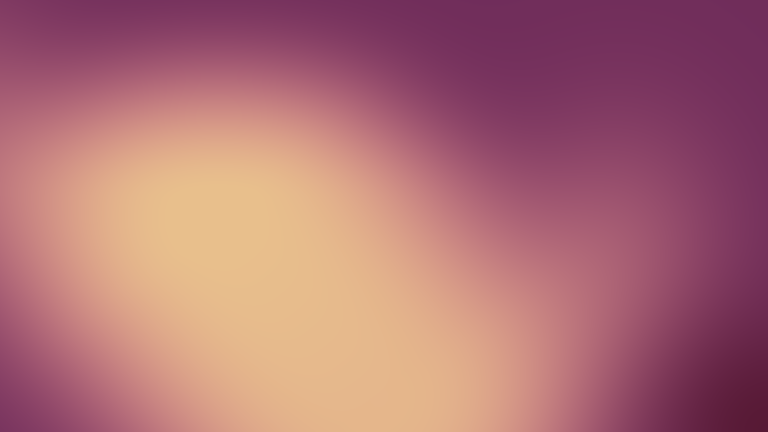
Write a Shadertoy shader that draws this background.

```glsl
// A soft, blurred backdrop: a warm golden ridge melting into plum.
// Broad falloffs add up to one warmth value, which a quadratic colour ramp
// turns into plum, rose and gold; the lower right corner sinks to dark wine.

// Gaussian spot of the given centre and radii.
float glow(vec2 p, vec2 centre, vec2 radii) {
    vec2 d = (p - centre) / radii;
    return exp(-dot(d, d));
}

// Flat-topped falloff around the segment a-b, slightly cooler towards b.
float ridge(vec2 p, vec2 a, vec2 b, float radius) {
    vec2 axis = b - a;
    float along = clamp(dot(p - a, axis) / dot(axis, axis), 0.0, 1.0);
    float d = length(p - a - axis * along) / radius;
    return mix(1.0, 0.93, along) * exp(-d * d * d);
}

// Plum at 0, rose at 0.5, gold at 1.
vec3 warmthRamp(float t) {
    return vec3(0.43, 0.17, 0.35)
         + t * (vec3(0.76, 0.58, 0.36) - t * vec3(0.28, 0.0, 0.16));
}

void mainImage(out vec4 fragColor, in vec2 fragCoord) {
    // Canvas units: height 1, width 16/9.
    vec2 p = fragCoord / iResolution.xy * vec2(16.0 / 9.0, 1.0);

    // Golden ridge, dimmed towards the top edge.
    float topFade = 1.0 - smoothstep(0.537, 1.139, p.y);
    float warmth = topFade * ridge(p, vec2(0.509, 0.491), vec2(0.856, 0.074), 0.488);

    // Rose side glows at the left edge and right of the ridge.
    warmth += 0.26 * glow(p, vec2(-0.093, 0.676), vec2(0.231, 0.324));
    warmth += 0.28 * glow(p, vec2(1.435, 0.398), vec2(0.255, 0.324));

    // Colour, with the dark wine corner on top.
    vec3 colour = warmthRamp(clamp(warmth + 0.01, 0.0, 1.0));
    float corner = glow(p, vec2(1.778, 0.0), vec2(0.26, 0.27));
    colour = mix(colour, vec3(0.33, 0.09, 0.19), 0.9 * corner);

    fragColor = vec4(colour, 1.0);
}
```
